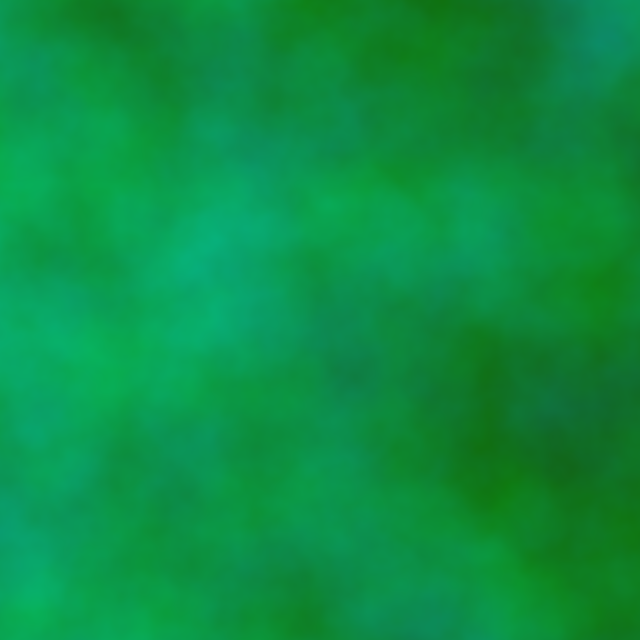
A WebGL 2 fragment shader for this texture:

```glsl
#version 300 es
precision highp float;

uniform vec2 u_resolution;
out vec4 fragColor;

// Unit gradient at a lattice point
vec2 latticeGradient(vec2 cell) {
    vec3 p = fract(cell.xyx * vec3(0.1031, 0.1030, 0.0973));
    p += dot(p, p.yzx + 33.33);
    float angle = 6.28318 * fract((p.x + p.y) * p.z);
    return vec2(cos(angle), sin(angle));
}

float gradientNoise(vec2 p) {
    vec2 cell = floor(p);
    vec2 f = p - cell;
    vec2 blend = f * f * f * (f * (f * 6.0 - 15.0) + 10.0);
    vec2 right = vec2(1.0, 0.0);
    vec2 up = vec2(0.0, 1.0);
    float a = dot(latticeGradient(cell), f);
    float b = dot(latticeGradient(cell + right), f - right);
    float c = dot(latticeGradient(cell + up), f - up);
    float d = dot(latticeGradient(cell + 1.0), f - 1.0);
    return mix(mix(a, b, blend.x), mix(c, d, blend.x), blend.y);
}

// Soft clouds: each octave doubles the frequency and halves the strength
float clouds(vec2 p) {
    float sum = 0.0;
    float strength = 1.0;
    for (int octave = 0; octave < 5; octave++) {
        sum += strength * gradientNoise(p);
        p = p * 2.0 + vec2(17.3, 9.7);
        strength *= 0.5;
    }
    return sum;
}

void main() {
    vec2 uv = gl_FragCoord.xy / u_resolution;

    // Broad light: bright on the left, falling off to the right
    vec2 toGlow = uv - vec2(0.2, 0.5);
    float light = 0.11 * (0.5 - uv.x) + 0.06 * exp(-9.0 * dot(toGlow, toGlow));

    // Mottled brightness, with a separate drift between leaf and sea green
    float shade = light - 0.015 + 0.15 * clouds(uv * 3.2 + vec2(4.6, 21.4));
    float tint = 0.2 * clouds(uv * 3.6 + vec2(51.2, 37.8));

    vec3 color = vec3(0.047 - 0.12 * shade, 0.56 + shade, 0.256 + 1.05 * shade + tint);
    fragColor = vec4(clamp(color, 0.0, 1.0), 1.0);
}
```
